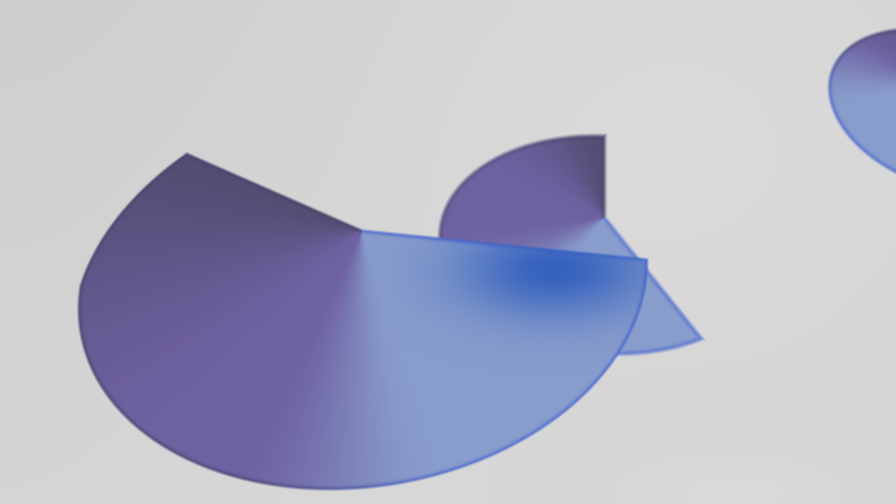
Write a Shadertoy shader that draws this background.

```glsl
// Three softly focused violet-to-blue paper fans floating over a pale grey studio wall.

// Colours
const vec3 WALL_DARK  = vec3(0.785, 0.785, 0.785);
const vec3 WALL_LIGHT = vec3(0.855, 0.855, 0.857);
const vec3 SHADOW     = vec3(0.325, 0.295, 0.440);
const vec3 VIOLET     = vec3(0.430, 0.380, 0.630);
const vec3 SKY        = vec3(0.535, 0.615, 0.800);
const vec3 COBALT     = vec3(0.190, 0.370, 0.740);
const vec3 RIM_DARK   = vec3(0.270, 0.240, 0.400);
const vec3 RIM_BLUE   = vec3(0.220, 0.340, 0.820);

// Lighting
const vec2  GLOW_CENTRE = vec2(1.100, 0.465);
const vec2  GLOW_SIZE   = vec2(0.190, 0.095);
const float RIM_WIDTH   = 0.006;
const float RIM_POWER   = 0.70;

// Lengths are in canvas heights, angles in radians.
struct Fan {
    vec2 apex;       // tip of the cone
    vec2 centre;     // centre of the elliptic rim
    vec2 radius;     // half extents of the rim
    float skew;      // tilt of the rim, -1 to 1
    float flatten;   // pulls in the upper left of the rim
    vec2 span;       // first and last cut, counterclockwise, more than half a turn
    float turn;      // angle where violet becomes blue
    float turnWidth; // half width of that change
    float blur;      // edge softness
};

const Fan FRONT = Fan(vec2(0.718, 0.544), vec2(0.720, 0.433), vec2(0.565, 0.405),
                      0.115, 0.22, vec2(2.728, 6.182), 4.62, 0.45, 0.004);
const Fan MIDDLE = Fan(vec2(1.201, 0.569), vec2(1.204, 0.514), vec2(0.333, 0.218),
                       -0.07, 0.0, vec2(1.571, 5.388), 3.65, 0.50, 0.006);
const Fan CORNER = Fan(vec2(1.875, 0.826), vec2(1.875, 0.780), vec2(0.231, 0.164),
                       -0.28, 0.0, vec2(1.571, 5.240), 2.93, 0.40, 0.005);

// Approximate signed distance to the skewed elliptic rim
float rimDistance(vec2 p, Fan f) {
    vec2 u = (p - f.centre) / f.radius;
    float k = 1.0 - f.skew * f.skew;
    float form = dot(u, u) - 2.0 * f.skew * u.x * u.y;
    form += f.flatten * max(-u.x, 0.0) * max(u.y, 0.0);
    float r = sqrt(max(form / k, 1e-4));
    vec2 slope = (u - f.skew * u.yx) / (k * r * f.radius);
    return (r - 1.0) / max(length(slope), 1e-3);
}

// Signed distance to a reflex sector: the union of two half planes
float sectorDistance(vec2 q, vec2 span) {
    float first = dot(q, vec2(sin(span.x), -cos(span.x)));
    float last  = dot(q, vec2(-sin(span.y), cos(span.y)));
    return min(first, last);
}

// Colour and coverage of one fan
vec4 shadeFan(vec2 p, Fan f) {
    vec2 q = p - f.apex;
    float d = max(rimDistance(p, f), sectorDistance(q, f.span));

    // Unwrap the angle so its seam lies inside the open gap
    float middle = 0.5 * (f.span.x + f.span.y);
    float angle = mod(atan(q.y, q.x + 1e-6) - middle + 3.14159, 6.28318) - 3.14159 + middle;

    float lit = smoothstep(-0.1, 1.25, angle - f.span.x);
    float blue = smoothstep(f.turn - f.turnWidth, f.turn + f.turnWidth, angle);
    vec3 colour = mix(mix(SHADOW, VIOLET, lit), SKY, blue);

    float rim = RIM_POWER * exp(-d * d / (RIM_WIDTH * RIM_WIDTH));
    colour = mix(colour, mix(RIM_DARK, RIM_BLUE, blue), rim);

    float soft = max(f.blur, 1.0 / iResolution.y);
    return vec4(colour, smoothstep(soft, -soft, d));
}

// Soft elliptic light
float glow(vec2 p, vec2 centre, vec2 size) {
    vec2 u = (p - centre) / size;
    return exp(-dot(u, u));
}

vec3 wall(vec2 p) {
    float light = 0.35 + 0.35 * smoothstep(0.0, 1.1, p.x);
    light += 0.35 * (1.0 - p.y) * smoothstep(1.4, 0.2, p.x);
    light += 0.25 * glow(p, vec2(1.35, 0.70), vec2(0.5, 0.45));
    light += 0.25 * glow(p, vec2(1.46, 0.02), vec2(0.20, 0.07));
    return mix(WALL_DARK, WALL_LIGHT, light);
}

void mainImage(out vec4 fragColor, in vec2 fragCoord) {
    vec2 p = fragCoord / iResolution.y;
    vec3 colour = wall(p);

    // Back to front
    vec4 corner = shadeFan(p, CORNER);
    colour = mix(colour, corner.rgb, corner.a);
    vec4 middle = shadeFan(p, MIDDLE);
    colour = mix(colour, middle.rgb, middle.a);

    // The front fan carries a cobalt pool beside its last cut
    vec4 front = shadeFan(p, FRONT);
    front.rgb = mix(front.rgb, COBALT, 0.95 * glow(p, GLOW_CENTRE, GLOW_SIZE));
    colour = mix(colour, front.rgb, front.a);

    fragColor = vec4(colour, 1.0);
}
```
